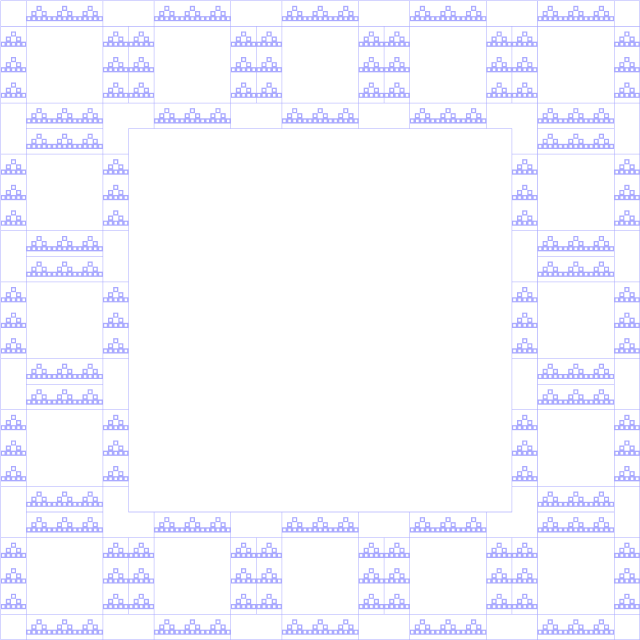
Reproduce this pattern procedurally as a Shadertoy shader.

```glsl
const vec3 PAPER = vec3(1.0);
const vec3 INK = vec3(0.665, 0.665, 1.0);
const vec2 ORIGIN = vec2(0.0011, 0.0003); // lower left of the carpet
const float SIZE = 0.9985;                // side of the carpet
const float DIV = 5.0;                    // subdivisions per level
const float LINE_WIDTH = 0.0008;
const float BOX_WALL = 0.25;              // wall as a share of a small box
const int SAMPLES = 6;                    // subsamples per pixel axis

float maxAxis(vec2 v) { return max(v.x, v.y); }

// Distance to the outline of a centred square
float squareOutline(vec2 p, float halfSide) {
    return abs(maxAxis(abs(p)) - halfSide);
}

// Pyramid of hollow boxes inside a unit cell
bool pyramid(vec2 cell) {
    vec2 box = floor(cell * DIV);
    float side = abs(box.x - 2.0);
    bool filled = box.y == 1.0
               || (box.y == 2.0 && side == 1.0)
               || (box.y == 3.0 && side == 0.0);
    vec2 local = abs(fract(cell * DIV) - 0.5);
    return filled && maxAxis(local) > 0.5 - BOX_WALL;
}

// Thin rules of one ring tile, as a distance in tile cells
float tileRules(vec2 t) {
    vec2 c = abs(t - 0.5 * DIV);
    vec2 inner = abs(c - 1.5);
    float d = min(inner.x, inner.y);
    vec2 rim = abs(c - 0.5 * DIV);
    if (c.y < 1.5) d = min(d, rim.x);
    if (c.x < 1.5) d = min(d, rim.y);
    return d;
}

bool inked(vec2 p) {
    vec2 q = (p - ORIGIN) / SIZE;
    vec2 mid = q - 0.5;

    // Outer frame and the large empty square
    float rule = min(squareOutline(mid, 0.5), squareOutline(mid, 1.5 / DIV)) * SIZE;
    if (rule < 0.5 * LINE_WIDTH) return true;
    if (maxAxis(abs(mid)) > 0.5 || maxAxis(abs(mid)) < 1.5 / DIV) return false;

    // Ring tiles: rules, then pyramids along the sides without corners
    vec2 tile = fract(q * DIV) * DIV;
    if (tileRules(tile) * SIZE / (DIV * DIV) < 0.5 * LINE_WIDTH) return true;
    vec2 fromCentre = abs(floor(tile) - 2.0);
    bool sideCell = maxAxis(fromCentre) == 2.0 && fromCentre.x != fromCentre.y;
    return sideCell && pyramid(fract(tile));
}

void mainImage(out vec4 fragColor, in vec2 fragCoord) {
    float canvas = min(iResolution.x, iResolution.y);
    float coverage = 0.0;

    // Average a grid of subsamples to smooth all edges
    for (int j = 0; j < SAMPLES; j++) {
        for (int i = 0; i < SAMPLES; i++) {
            vec2 jitter = (vec2(i, j) + 0.5) / float(SAMPLES) - 0.5;
            if (inked((fragCoord + jitter) / canvas)) coverage += 1.0;
        }
    }
    coverage /= float(SAMPLES * SAMPLES);
    fragColor = vec4(mix(PAPER, INK, coverage), 1.0);
}
```
